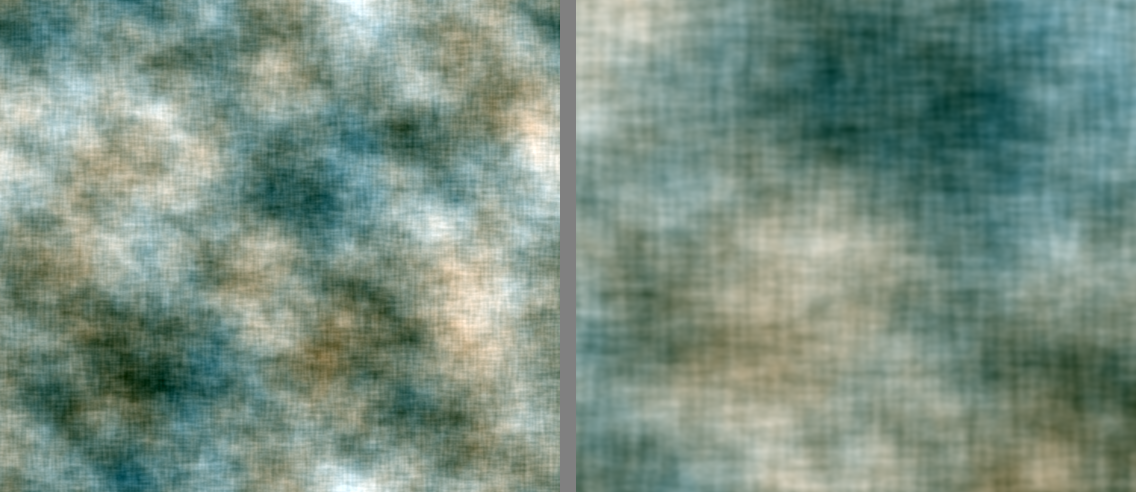
Left, the full canvas; right, a detail of the centre.
Give the GLSL for this texture, as a Shadertoy shader.

```glsl
// Mottled grey-green cloth: cloudy teal and pinkish patches over a faint woven grain, tiling.

// Unit gradient at a lattice corner, from an integer hash that wraps with the period
vec2 gradientAt(vec2 corner, vec2 period, float seed) {
    uvec2 q = uvec2(mod(corner, period));
    uint h = q.x * 1597334677u ^ q.y * 3812015801u ^ uint(seed) * 2798796415u;
    h = (h ^ (h >> 16)) * 2146121005u;
    h = (h ^ (h >> 15)) * 2221713035u;
    h ^= h >> 16;
    float angle = float(h & 65535u) * 6.2831853 / 65536.0;
    return vec2(cos(angle), sin(angle));
}

// Gradient noise with a whole number of cells across the tile
float noise(vec2 uv, vec2 cells, float seed) {
    vec2 p = uv * cells + fract(seed * vec2(0.618, 0.414));
    vec2 i = floor(p), f = p - i;
    vec2 w = f * f * f * (f * (f * 6.0 - 15.0) + 10.0);
    vec2 e = vec2(1, 0);
    float a = dot(gradientAt(i, cells, seed), f);
    float b = dot(gradientAt(i + e.xy, cells, seed), f - e.xy);
    float c = dot(gradientAt(i + e.yx, cells, seed), f - e.yx);
    float d = dot(gradientAt(i + e.xx, cells, seed), f - e.xx);
    return mix(mix(a, b, w.x), mix(c, d, w.x), w.y);
}

float fbm(vec2 uv, vec2 cells, int octaves, float gain, float seed) {
    float sum = 0.0, amplitude = 1.0;
    for (int i = 0; i < octaves; i++) {
        sum += amplitude * noise(uv, cells, seed + float(i));
        cells *= 2.0;
        amplitude *= gain;
    }
    return sum;
}

// Short horizontal and vertical threads, coarse and fine
float weave(vec2 uv) {
    float coarse = noise(uv, vec2(12, 80), 61.0) + noise(uv, vec2(90, 10), 62.0);
    float fine = noise(uv, vec2(30, 170), 63.0) + noise(uv, vec2(190, 26), 64.0);
    return 0.11 * coarse + 0.2 * fine;
}

void mainImage(out vec4 fragColor, in vec2 fragCoord) {
    vec2 uv = fragCoord / iResolution.xy;

    // Clouds, with drifts falling to the right through a whole-number shear
    vec2 sheared = vec2(uv.x, uv.y + uv.x);
    float clouds = fbm(uv, vec2(3, 4), 7, 0.65, 11.0);
    float drifts = fbm(sheared, vec2(2, 4), 4, 0.5, 31.0);
    float light = clouds + 0.7 * drifts + weave(uv);

    // Slow shift between teal and warm pink or olive
    float warmth = fbm(uv, vec2(4, 3), 6, 0.6, 47.0);

    vec3 color = vec3(0.505, 0.58, 0.53);
    color += light * vec3(0.44, 0.38, 0.41);
    color += warmth * vec3(0.17, 0.0, -0.12);
    fragColor = vec4(clamp(color, 0.0, 1.0), 1.0);
}
```
